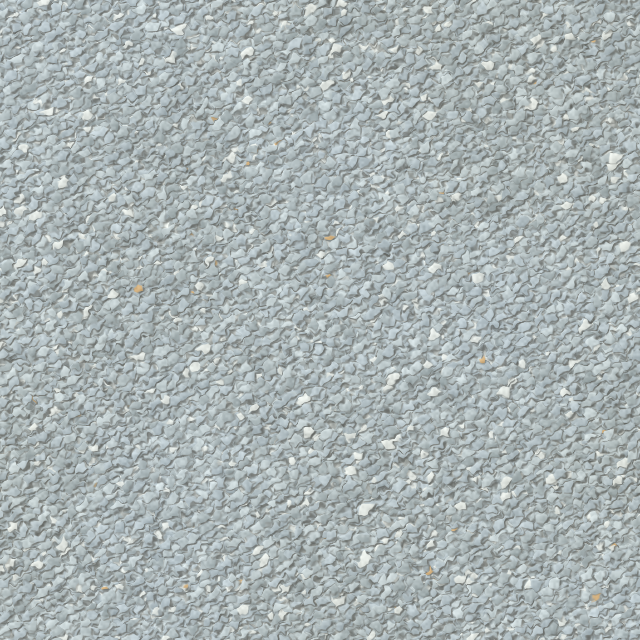
A Shadertoy shader for this texture:

```glsl
vec3 hash3(vec3 p) {
    p = fract(p * vec3(0.1031, 0.1030, 0.0973));
    p += dot(p, p.yxz + 33.33);
    return fract((p.xxy + p.yxx) * p.zyx);
}

float noise(vec2 p) {
    vec2 i = floor(p), f = fract(p);
    f = f * f * (3.0 - 2.0 * f);
    float a = hash3(vec3(i, 7.0)).x;
    float b = hash3(vec3(i + vec2(1, 0), 7.0)).x;
    float c = hash3(vec3(i + vec2(0, 1), 7.0)).x;
    float d = hash3(vec3(i + vec2(1, 1), 7.0)).x;
    return mix(mix(a, b, f.x), mix(c, d, f.x), f.y);
}

// Signed distances to a five-sided flake, for its body (x) and its shadow (y)
vec2 flake(vec2 q, vec2 shadowShift, vec3 rnd) {
    vec2 dist = vec2(-1.0);
    for (int k = 0; k < 5; k++) {
        float n = float(k);
        float angle = 1.2566 * (n + 0.7 * fract(rnd.x * (17.3 + 7.1 * n)));
        float reach = 0.26 + 0.2 * fract(rnd.y * (13.7 + 5.3 * n));
        vec2 side = vec2(cos(angle), sin(angle));
        dist = max(dist, vec2(dot(q, side), dot(q + shadowShift, side)) - reach);
    }
    return dist;
}

vec3 flakeColor(vec3 rnd, float tilt) {
    vec3 color = mix(vec3(0.64, 0.685, 0.69), vec3(0.80, 0.845, 0.85), rnd.z);
    color = mix(color, vec3(0.70, 0.755, 0.785), 0.5 * step(0.6, rnd.x));
    color = mix(color, vec3(0.88, 0.90, 0.88), step(0.94, rnd.y));
    color = mix(color, vec3(0.82, 0.69, 0.50), step(rnd.y, 0.0015));
    return color + 0.13 * tilt;
}

// Paints one layer of flakes, upper ones overlapping lower ones
vec3 paintLayer(vec3 color, vec2 p, float layer) {
    float scale = 40.0 + 80.0 * fract(layer * 0.618 + 0.5);
    float angle = 0.25 + 0.12 * (layer - 3.0);
    float c = cos(angle), s = sin(angle);
    vec2 g = vec2(c * p.x + s * p.y, c * p.y - s * p.x) * scale * vec2(0.8, 1.15) + 50.0;
    vec2 cell = floor(g);
    vec2 shadowShift = scale * vec2(-0.0008, 0.0036);
    float soft = max(0.0013, 0.8 / iResolution.y) * scale;

    for (int j = -1; j <= 1; j++)
    for (int i = -1; i <= 1; i++) {
        vec2 id = cell + vec2(i, j);
        vec3 place = hash3(vec3(id, layer * 11.0 + 3.0));
        if (place.z > 0.65) continue;
        vec3 rnd = hash3(vec3(id, layer * 17.0 + 90.0));
        vec2 q = g - id - 0.2 - 0.6 * place.xy;
        vec2 dist = flake(q, shadowShift, rnd);
        float shadow = 1.0 - smoothstep(-1.5 * soft, 1.5 * soft, dist.y);
        float body = 1.0 - smoothstep(-soft, soft, dist.x);
        color = mix(color, vec3(0.43, 0.44, 0.425), shadow * mix(0.3, 0.85, rnd.x));
        color = mix(color, flakeColor(rnd, q.y), body);
    }
    return color;
}

void mainImage(out vec4 fragColor, in vec2 fragCoord) {
    vec2 uv = fragCoord / iResolution.y;

    // Ragged flake outlines
    vec2 ragged = vec2(noise(uv * 130.0), noise(uv * 130.0 + 40.0)) - 0.5;
    vec2 p = uv + 0.007 * ragged;

    // Gritty bed, then the flakes
    vec3 color = vec3(0.67, 0.69, 0.675) + 0.22 * (noise(uv * 190.0) - 0.5);
    for (int layer = 0; layer < 7; layer++) {
        color = paintLayer(color, p, float(layer));
    }

    // Fine grain and broad drifts of tone
    color += 0.09 * (noise(uv * 240.0 + 9.0) - 0.5);
    color += 0.05 * (noise(uv * 45.0 + 21.0) - 0.5);
    float drift = noise(uv * 4.0 + 5.0) - 0.5;
    color += vec3(0.02, 0.025, 0.035) * drift;

    fragColor = vec4(clamp(color, 0.0, 1.0), 1.0);
}
```
